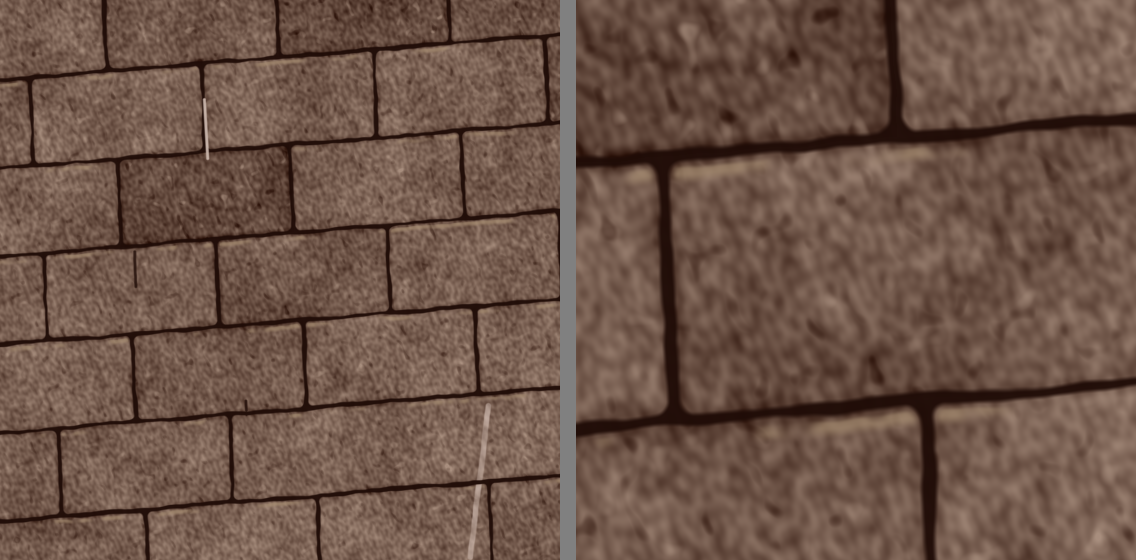
Left: the whole. Right: its middle third, enlarged.
This texture is drawn by a Shadertoy shader. Its source:

```glsl
// Weathered brown brick wall in a slightly tilted running bond, with soot, pits and scratches.

#define BRICK vec2(0.3075, 0.1576)   // brick pitch, width and height
#define ORIGIN vec2(0.186, 0.1432)   // first head joint and first bed joint
#define TILT vec2(0.045, 0.082)      // lean of the head joints, slope of the courses
#define BOND 0.53                    // shift of every other course
#define DRIFT 0.0055                 // sideways creep per course
#define JOINT 0.0034                 // half width of a joint
#define ROUNDING 0.012               // corner radius of a brick
#define WOBBLE 0.0032                // unevenness of the edges
#define GRAIN 0.45                   // strength of the fine grain
#define FUSED vec2(1.0, 5.0)         // brick whose left joint is closed

const vec3 JOINT_COLOR = vec3(0.12, 0.045, 0.025);
const vec3 DARK_CLAY   = vec3(0.25, 0.15, 0.11);
const vec3 LIGHT_CLAY  = vec3(0.59, 0.49, 0.43);
const vec3 RIM_COLOR   = vec3(0.66, 0.56, 0.45);
const vec3 CHALK       = vec3(0.82, 0.74, 0.70);

vec2 hash2(vec2 p) {
    uvec2 q = uvec2(ivec2(floor(p))) * uvec2(1597u, 3571u);
    uint n = (q.x ^ q.y) * 747796u + 28913u;
    n = (n ^ (n >> 15)) * 277803u;
    n ^= n >> 13;
    return vec2(n & 1023u, (n >> 10) & 1023u) / 1023.0;
}

float corner(vec2 cell, vec2 offset, vec2 f) {
    float angle = 6.2832 * hash2(cell + offset).x;
    return dot(vec2(cos(angle), sin(angle)), f - offset);
}

// Gradient noise, about -0.7 to 0.7
float noise(vec2 p) {
    vec2 i = floor(p), f = p - i;
    vec2 s = f * f * f * (f * (f * 6.0 - 15.0) + 10.0);
    return mix(mix(corner(i, vec2(0, 0), f), corner(i, vec2(1, 0), f), s.x),
               mix(corner(i, vec2(0, 1), f), corner(i, vec2(1, 1), f), s.x), s.y);
}

float segment(vec2 p, vec2 a, vec2 b) {
    vec2 ab = b - a;
    return length(p - a - ab * clamp(dot(p - a, ab) / dot(ab, ab), 0.0, 1.0));
}

// Soft-edged line coverage
float stroke(float dist, float halfWidth, float soft) {
    return 1.0 - smoothstep(halfWidth - soft, halfWidth + soft, dist);
}

void mainImage(out vec4 fragColor, in vec2 fragCoord) {
    vec2 p = fragCoord / iResolution.y;
    p.y = 1.0 - p.y;                               // courses count downwards
    float soft = max(0.0018, 1.0 / iResolution.y);

    // Sheared, uneven wall coordinates
    vec2 rough = vec2(noise(p * 14.0), noise(p * 14.0 + 40.0))
               + 0.6 * vec2(noise(p * 48.0 + 9.0), noise(p * 48.0 + 70.0));
    vec2 wall = p + TILT * vec2(-p.y, p.x) + WOBBLE * rough - ORIGIN;

    // Brick index and place within the brick
    vec2 grid = wall / BRICK;
    float course = floor(grid.y) + 1.0;
    grid.x -= BOND * mod(course, 2.0) + DRIFT * course / BRICK.x;
    vec2 brick = vec2(floor(grid.x), course);
    vec2 gap = abs(grid - round(grid)) * BRICK;
    if (vec2(round(grid.x), course) == FUSED) gap.x = 1.0;
    if (brick == FUSED) brick.x -= 1.0;
    float edge = ROUNDING - length(max(ROUNDING - gap, 0.0));

    // Tone of the whole brick, with soot on the upper courses
    float soot = smoothstep(0.0, 0.6, cos(6.2832 * (0.2 * brick.x + 0.63 * course - 0.2)))
               * step(0.0, brick.x) * step(course, 2.5);
    float tone = 0.64 + 0.16 * (hash2(brick + 31.0).y - 0.5) - 0.27 * soot;

    // Blotches, grain, pits and flecks
    vec2 slant = mat2(0.85, 0.35, -0.35, 0.85) * p;
    tone += 0.30 * noise(p * 8.0 + 3.0) + 0.22 * noise(p * 26.0 + 17.0);
    tone += 0.28 * noise(slant * vec2(75.0, 52.0));
    tone += GRAIN * noise(slant * vec2(155.0, 105.0) + 5.0);
    tone -= 0.30 * smoothstep(0.28, 0.55, noise(slant * vec2(85.0, 62.0) + 23.0));
    tone += (0.25 + 0.25 * soot) * smoothstep(0.33, 0.58, noise(slant * 58.0 + 81.0));
    tone -= 0.22 * (1.0 - smoothstep(0.002, 0.0115, edge));
    vec3 color = mix(DARK_CLAY, LIGHT_CLAY, clamp(tone, -0.25, 1.2));

    // Patchy pale rim along the top of each brick
    float below = fract(grid.y) * BRICK.y;
    float rim = smoothstep(0.004, 0.008, below) * (1.0 - smoothstep(0.010, 0.017, below));
    rim *= smoothstep(-0.05, 0.35, noise(p * 11.0 + 52.0) + 0.5 * noise(p * 50.0)) * (1.0 - soot);
    color = mix(color, RIM_COLOR, 0.65 * rim * smoothstep(0.003, 0.009, edge));

    // Joints of varying width, and two short cracks
    float width = JOINT * (1.0 + 0.7 * noise(p * 19.0 + 60.0));
    float joint = stroke(edge, width, soft);
    vec2 bent = p + 0.5 * WOBBLE * rough;
    float crack = min(segment(bent, vec2(0.241, 0.449), vec2(0.243, 0.512)),
                      segment(bent, vec2(0.439, 0.716), vec2(0.440, 0.740)));
    joint = max(joint, 0.85 * stroke(crack, 0.0025, soft));
    color = mix(color, JOINT_COLOR, 0.95 * joint);

    // Chalky scratches, the longer one interrupted by the joint
    float shortMark = stroke(segment(p, vec2(0.365, 0.178), vec2(0.371, 0.283)), 0.0026, soft);
    float longMark = stroke(segment(bent, vec2(0.872, 0.725), vec2(0.840, 0.995)), 0.0048, soft);
    longMark *= (1.0 - joint) * (0.5 + 0.5 * noise(p * 35.0));
    color = mix(color, CHALK, max(0.9 * shortMark, longMark));

    fragColor = vec4(color, 1.0);
}
```
